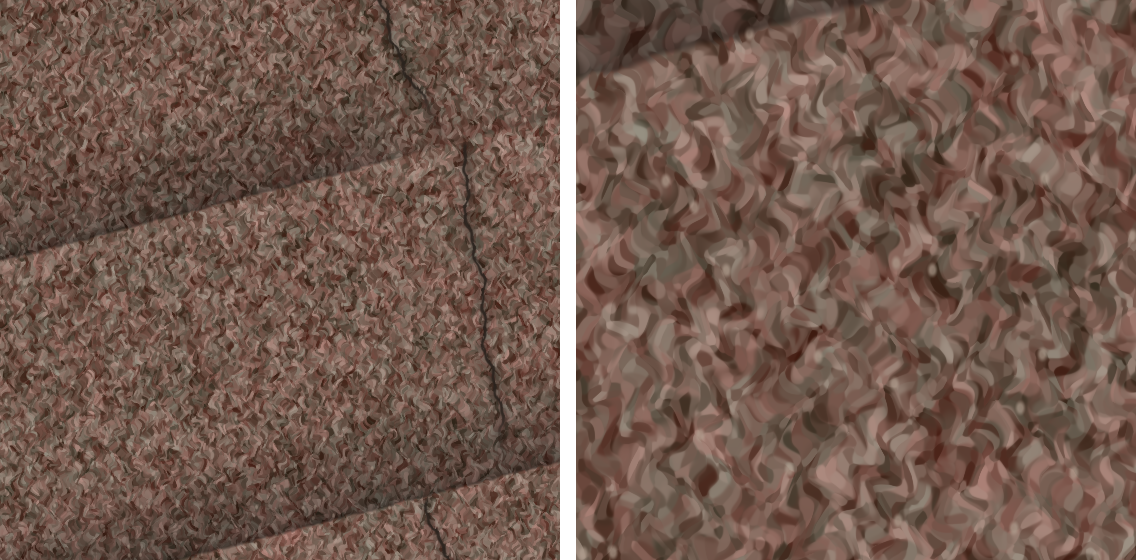
Left: the whole. Right: its middle third, enlarged.
Reproduce this texture procedurally as a Shadertoy shader.

```glsl
// Weathered granular shingles: sloping overlapped courses, each split by a crack.
// Oriented cellular grains give the granules; layered sines give stains and
// ragged edges; shading within each course gives the overlap shadow.

const vec3 STONE = vec3(0.437, 0.350, 0.302);
const vec3 RED_SHIFT = vec3(0.050, -0.030, -0.022);
const vec3 FLECK = vec3(0.70, 0.63, 0.57);
const vec3 CRACK = vec3(0.165, 0.135, 0.115);
const float COURSE_HEIGHT = 0.617;
const float COURSE_SLOPE = 0.26;
const float COURSE_OFFSET = 0.53;

vec3 hash3(vec2 p) {
    vec3 q = fract(vec3(p.xyx) * vec3(0.1031, 0.1030, 0.0973));
    q += dot(q, q.yxz + 33.33);
    return fract((q.xxy + q.yzz) * q.zyx);
}

// Smooth, irregular variation in about -1..1
float layeredSines(vec2 p) {
    float sum = 0.0, amp = 0.5;
    for (int i = 0; i < 4; i++) {
        sum += amp * sin(p.x + 1.7 * sin(p.y)) * cos(p.y + 1.3 * sin(p.x * 0.8));
        p = mat2(1.5, 1.1, -1.1, 1.5) * p + 2.3;
        amp *= 0.62;
    }
    return sum;
}

// Blend of elongated cells: x = brightness, y = redness, both centred on zero
vec2 grains(vec2 p, float seed) {
    vec2 cell = floor(p), local = fract(p), sum = vec2(0.0);
    float total = 0.0001;
    for (int j = -1; j <= 1; j++)
    for (int i = -1; i <= 1; i++) {
        vec2 offset = vec2(i, j);
        vec3 place = hash3(cell + offset + seed);
        vec3 tint = hash3(cell + offset + seed + 71.7);
        vec2 d = offset + place.xy - local;
        float angle = (place.z - 0.5) * 2.4;
        float c = cos(angle), s = sin(angle);
        d = vec2(c * d.x + s * d.y, c * d.y - s * d.x) * vec2(1.6, 0.72);
        float weight = exp(-13.0 * dot(d, d));
        sum += weight * (tint.xy - 0.5);
        total += weight;
    }
    return sum / total;
}

// Sparse pale chips, one candidate in each cell
float flecks(vec2 p) {
    vec2 cell = floor(p);
    vec3 rnd = hash3(cell + 19.0);
    vec2 d = (fract(p) - 0.3 - 0.4 * rnd.xy) * vec2(1.25, 0.85);
    float chosen = step(0.94, rnd.z);
    return chosen * (1.0 - smoothstep(0.08, 0.27, length(d)));
}

// Shadow above the lower edge of a course; f runs 0..1 up the course
float overlapShade(float f, float strength) {
    float broad = 1.0 - smoothstep(0.0, 0.36, f);
    float contact = exp(-f / 0.022);
    return strength * smoothstep(0.0, 0.010, f) * (0.105 * broad + 0.11 * contact);
}

// Horizontal distance to the leaning, wandering crack of a course
float crackDistance(float x, float f, float row) {
    float lean = mix(0.26, 0.084, mod(abs(row), 2.0));
    float wander = 0.006 * sin(f * 17.0 + row * 2.0)
                 + 0.0035 * sin(f * 47.0 + row) + 0.0015 * sin(f * 121.0);
    float centre = 0.795 - 0.11 * row - lean * f + wander;
    float slant = lean / COURSE_HEIGHT;
    return abs(x - centre) / sqrt(1.0 + slant * slant);
}

void mainImage(out vec4 fragColor, in vec2 fragCoord) {
    vec2 uv = fragCoord / iResolution.y;
    float pixel = 1.0 / iResolution.y;

    // Granules at two sizes, with curled outlines
    vec2 curled = uv + 0.003 * vec2(sin(uv.y * 173.0 + 3.0 * sin(uv.x * 61.0)),
                                    sin(uv.x * 157.0 + 3.0 * sin(uv.y * 67.0)));
    vec2 coarse = grains(curled * vec2(84.0, 72.0), 3.0);
    vec2 fine = grains(curled * vec2(155.0, 128.0), 41.0);
    float stain = layeredSines(uv * 9.0 + 1.4);
    float patchiness = layeredSines(uv.yx * 21.0 + 5.0);

    // Course coordinates with a ragged edge
    float ragged = 0.004 * layeredSines(uv * 45.0) + 0.007 * fine.x;
    float v = (uv.y - COURSE_SLOPE * uv.x - COURSE_OFFSET) / COURSE_HEIGHT + ragged;
    float row = floor(v), f = fract(v);

    // Stone colour, stains and the pale upper rim of each course
    float tone = 0.22 * coarse.x + 0.23 * fine.x + 0.018 * stain + 0.016 * patchiness;
    float rim = max(smoothstep(0.82, 1.0, f), 1.0 - smoothstep(0.0, 0.010, f));
    float redness = coarse.y + 0.7 * fine.y + 0.3 * stain + 0.1;
    vec3 color = STONE + tone + 0.022 * rim;

    // The overlap shadow wears away toward the right of the upper course
    float worn = step(0.0, row) * smoothstep(0.60, 0.80, uv.x);
    float strength = (1.0 - 0.72 * worn) * (1.0 + 0.2 * patchiness);
    float shade = overlapShade(f, strength);
    color *= 1.0 - 2.3 * shade;
    color += RED_SHIFT * redness * (1.0 - 3.0 * shade);
    color = mix(color, FLECK, 0.65 * flecks(uv * 58.0) * (1.0 - 3.0 * shade));

    // Crack core and the soft grime around it
    float d = crackDistance(uv.x, f, row) + 0.0012 * fine.x;
    float reach = smoothstep(0.08, 0.20, f) * (1.0 - smoothstep(0.985, 1.0, f));
    float core = 1.0 - smoothstep(0.0016 - pixel * 0.5, 0.0034 + pixel * 0.5, d);
    color *= 1.0 - 0.20 * exp(-d * d / 0.00018) * smoothstep(0.0, 0.1, f);
    color = mix(color, CRACK, 0.88 * core * reach);

    fragColor = vec4(clamp(color, 0.0, 1.0), 1.0);
}
```
